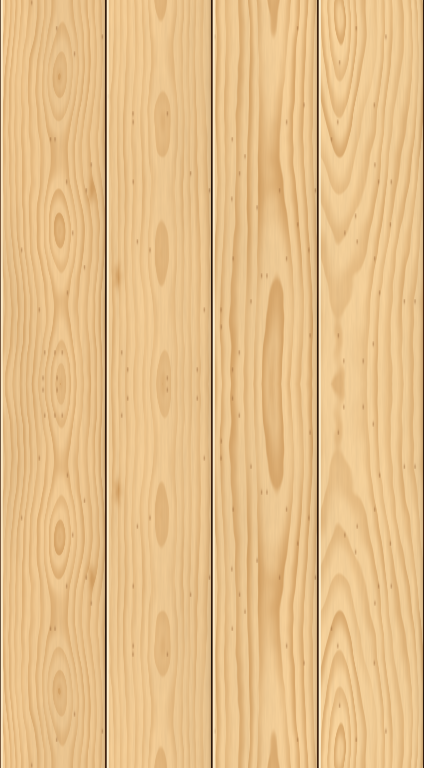
Write a Shadertoy shader that draws this texture.

```glsl
vec2 hash2(vec2 p) {
    vec3 q = fract(p.xyx * vec3(0.1031, 0.1030, 0.0973));
    q += dot(q, q.yzx + 33.33);
    return fract((q.xx + q.yz) * q.zy);
}

float corner(vec2 cell, vec2 offset, vec2 f) {
    return dot(hash2(cell + offset) * 2.0 - 1.0, f - offset);
}

float gradientNoise(vec2 p) {
    vec2 c = floor(p), f = fract(p);
    vec2 u = f * f * f * (f * (f * 6.0 - 15.0) + 10.0);
    return mix(mix(corner(c, vec2(0, 0), f), corner(c, vec2(1, 0), f), u.x),
               mix(corner(c, vec2(0, 1), f), corner(c, vec2(1, 1), f), u.x), u.y);
}

// Small dark eye with an elongated halo
float knot(vec2 p, vec2 centre) {
    vec2 d = (p - centre) / vec2(0.04, 0.018);
    d.x += 0.5 * gradientNoise(p * vec2(20.0, 90.0));
    return exp(-dot(d, d) * 1.5);
}

void mainImage(out vec4 fragColor, in vec2 fragCoord) {
    vec2 uv = fragCoord / iResolution.xy;
    float px = 4.0 / iResolution.x;
    int plank = int(min(uv.x * 4.0, 3.0));
    float id = float(plank);
    float x = uv.x * 4.0 - id;
    float y = abs(uv.y - 0.5); // grain mirrors about the middle
    vec2 seed = vec2(id * 17.0 + 5.0, id * 9.0 + 3.0);

    // Per plank: heart position, lens phase, lens spacing, lens width
    vec4 lens = vec4[4](vec4(0.57, 0.0, 0.20, 0.15), vec4(0.54, 0.0, 0.17, 0.09),
                        vec4(0.57, 0.0, 0.60, 0.12), vec4(0.23, 0.48, 0.90, 0.50))[plank];
    float density = vec4(17.0, 14.0, 11.0, 14.0)[plank];
    float contrast = vec4(0.48, 0.36, 0.66, 0.50)[plank];

    // Growth rings cut lengthwise: straight lines with pointed lenses
    float across = x - lens.x + 0.09 * gradientNoise(vec2(x * 1.5, y * 5.0) + seed);
    float depth = lens.w * sin(3.14159 * (y - lens.y) / lens.z);
    float radius = length(vec2(across, depth));
    radius += 0.014 * gradientNoise(vec2(x * 7.0, y * 32.0) + seed);
    float rings = radius * density + 0.9 * gradientNoise(vec2(x * 4.0, y * 2.5) + seed * 2.0)
                + 0.35 * step(0.0, across) * smoothstep(0.0, 0.3, across);
    float t = fract(rings);
    float line = smoothstep(0.25, 0.88, t) * (1.0 - smoothstep(0.88, 1.0, t));
    float strength = 0.75 + 0.9 * gradientNoise(vec2(floor(rings) * 0.73 + 0.4, y * 6.0) + seed);
    float grain = contrast * line * clamp(strength, 0.15, 1.2);

    // Stained lens hearts and knots
    float stain = 0.4 * exp(-pow(radius / 0.04, 2.0)) * (plank == 3 ? 0.3 : 1.0);
    vec2 p = vec2(x, y);
    if (plank == 0) stain += 0.6 * knot(p, vec2(0.86, 0.25));
    if (plank == 1) stain += 0.6 * knot(p, vec2(0.11, 0.14));

    // Fine fibres, broad tone and sparse flecks
    float fibre = gradientNoise(vec2(x * 45.0, y * 14.0) + seed)
                + 0.6 * gradientNoise(vec2(x * 90.0, y * 60.0) + seed);
    float tone = gradientNoise(vec2(x * 2.0, y * 3.0) + seed * 3.0);
    vec2 cells = vec2(x * 18.0, y * 90.0) + seed * 5.0;
    vec2 spot = hash2(floor(cells));
    vec2 away = (fract(cells) - 0.3 - 0.4 * spot.yx) / vec2(0.14, 0.3);
    float fleck = step(0.975, spot.x) * exp(-dot(away, away));

    vec3 wood = mix(vec3(0.925, 0.775, 0.565), vec3(0.945, 0.805, 0.595), id / 3.0);
    wood *= 1.0 + 0.035 * fibre + 0.05 * tone;
    wood = mix(wood, vec3(0.78, 0.56, 0.31), clamp(grain + stain, 0.0, 0.9));
    wood = mix(wood, vec3(0.62, 0.42, 0.24), 0.5 * fleck);

    // Seam: shaded edge, dark gap, pale bevel on the right
    float s = x - round(x);
    wood *= 1.0 - 0.18 * exp(-abs(s) / 0.025) * step(s, 0.0);
    float wear = gradientNoise(vec2(id + 0.4, uv.y * 9.0));
    float bevel = smoothstep(-px, px, s) * (1.0 - smoothstep(0.026 - px * 0.5, 0.026 + px * 0.5, s));
    wood = mix(wood, vec3(0.99, 0.93, 0.80), bevel * (0.9 + 0.3 * wear));
    float gap = 1.0 - smoothstep(0.008 - px * 0.5, 0.008 + px * 0.5, abs(s + 0.002));
    vec3 gapColor = mix(vec3(0.30, 0.15, 0.06), vec3(0.12, 0.07, 0.04), clamp(0.5 + wear, 0.0, 1.0));
    wood = mix(wood, gapColor, gap);

    fragColor = vec4(clamp(wood, 0.0, 1.0), 1.0);
}
```
